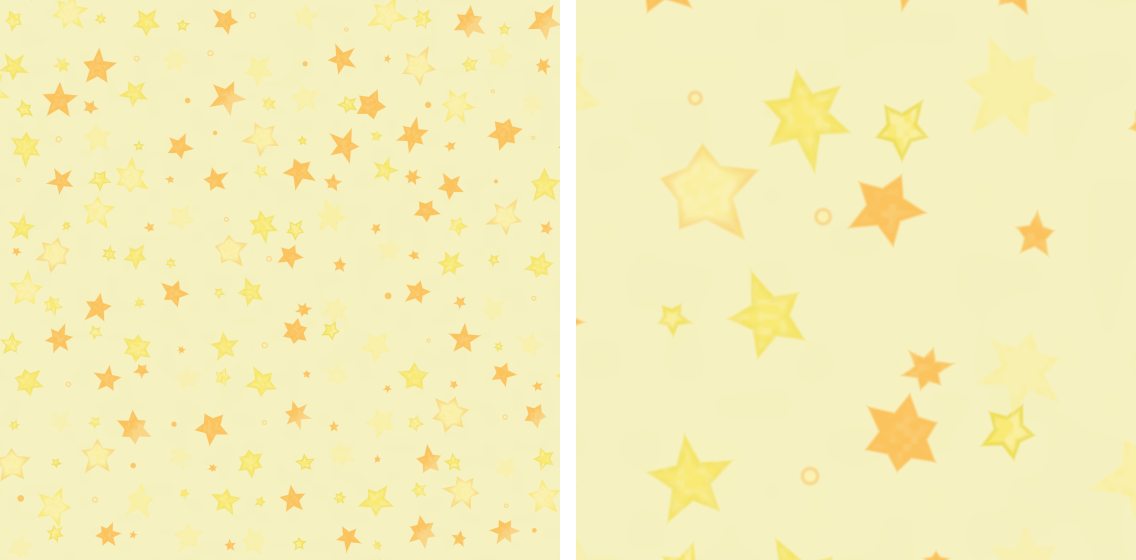
Left, the full canvas; right, a detail of the centre.
This pattern is drawn by a three.js fragment shader. Its source:

```glsl
#define CELLS 14.0
#define JITTER 0.25
#define EDGE 0.018
#define GRAIN 230.0
#define GRAIN_DEPTH 0.45
#define PAPER vec3(0.963, 0.945, 0.752)
#define ORANGE vec3(0.985, 0.765, 0.365)
#define PEACH vec3(0.975, 0.835, 0.52)
#define LEMON vec3(0.975, 0.915, 0.46)
#define CREAM vec3(0.98, 0.945, 0.69)
#define OLIVE vec3(0.90, 0.83, 0.24)

varying vec2 vUv;

const float TAU = 6.2831853;

float hash(vec2 p) {
  vec3 q = fract(vec3(p.xyx) * 0.1031);
  q += dot(q, q.yzx + 33.33);
  return fract((q.x + q.y) * q.z);
}

float valueNoise(vec2 p) {
  vec2 i = floor(p), f = fract(p);
  f = f * f * (3.0 - 2.0 * f);
  vec2 e = vec2(1.0, 0.0);
  return mix(mix(hash(i), hash(i + e.xy), f.x),
             mix(hash(i + e.yx), hash(i + e.xx), f.x), f.y);
}

// Signed distance to a star whose tips vary in length
float starDistance(vec2 p, float radius, float points, float inner, float turn, vec2 seed) {
  float wedge = TAU / points;
  float a = (atan(p.y, p.x) + turn * TAU) / wedge;
  float k = floor(a + 0.5);
  float tipLength = radius * mix(0.84, 1.2, hash(seed + 7.3 * (mod(k, points) + 1.0)));
  float bend = abs(a - k) * wedge;
  vec2 q = length(p) * vec2(cos(bend), sin(bend));
  vec2 tip = vec2(tipLength, 0.0);
  vec2 side = radius * inner * vec2(cos(0.5 * wedge), sin(0.5 * wedge)) - tip;
  return dot(q - tip, normalize(vec2(side.y, -side.x)));
}

float cover(float d) {
  return 1.0 - smoothstep(-EDGE, EDGE, d);
}

// Large stars: flat orange, gold-rimmed glow, speckled lemon or faded cream
vec3 paintLarge(vec3 base, vec2 p, vec2 seed, float grain) {
  float kind = hash(seed + 11.7);
  float vary = hash(seed + 23.1);
  bool glow = kind > 0.44 && kind < 0.64;
  float radius = glow ? mix(0.42, 0.51, vary) : mix(0.30, 0.43, vary);
  float points = hash(seed + 31.9) < 0.68 ? 5.0 : 6.0;
  float inner = mix(0.44, 0.54, hash(seed + 43.3)) + (points - 5.0) * 0.05;
  float d = starDistance(p, radius, points, inner, hash(seed + 57.7), seed);
  float rim = smoothstep(-0.09, 0.0, d);
  float heart = 1.0 - smoothstep(0.1, 0.85, length(p) / radius);
  vec3 ink;
  float alpha = 1.0;
  if (kind < 0.44) {
    float fade = step(0.36, kind) * smoothstep(-0.2, 0.3, p.x - p.y);
    ink = mix(ORANGE, PEACH, clamp(grain * GRAIN_DEPTH * (1.0 - rim) + fade, 0.0, 1.0));
  } else if (glow) {
    vec3 rimColor = mix(LEMON, PEACH, step(0.53, kind) * 0.8);
    ink = mix(rimColor, CREAM, clamp(heart * 1.2 + (1.0 - rim) * 0.5, 0.0, 1.0));
    ink = mix(ink, LEMON, grain * 0.25);
  } else if (kind < 0.81) {
    ink = mix(LEMON, CREAM, grain * GRAIN_DEPTH);
    ink = mix(ink, OLIVE, rim * 0.28);
  } else {
    ink = mix(CREAM, LEMON, 0.2 + 0.3 * rim * grain);
    alpha = mix(0.45, 0.9, vary);
  }
  return mix(base, ink, cover(d) * alpha);
}

// Small pieces: outlined lemon stars, orange stars, dots and rings
vec3 paintSmall(vec3 base, vec2 p, vec2 seed, float grain) {
  float kind = hash(seed + 11.7);
  float vary = hash(seed + 23.1);
  float points = hash(seed + 31.9) < 0.7 ? 5.0 : 6.0;
  if (kind > 0.72) {
    float radius = mix(0.05, 0.085, vary);
    float d = length(p) - radius;
    vec3 ink = kind > 0.86 ? mix(CREAM, PEACH, smoothstep(-0.045, -0.01, d)) : ORANGE;
    return mix(base, ink, cover(d) * 0.9);
  }
  bool lemon = kind < 0.50;
  float radius = lemon ? mix(0.12, 0.27, vary) : mix(0.09, 0.21, vary);
  float d = starDistance(p, radius, points, 0.53, hash(seed + 57.7), seed);
  float rim = smoothstep(-0.05, 0.0, d);
  vec3 ink = mix(ORANGE, PEACH, grain * 0.4);
  if (lemon) {
    ink = mix(LEMON, CREAM, grain * 0.7);
    ink = mix(ink, OLIVE, rim * mix(0.2, 0.7, hash(seed + 71.1)));
  }
  return mix(base, ink, cover(d));
}

void main() {
  vec2 grid = vUv * CELLS;
  float grain = smoothstep(0.3, 0.8, valueNoise(vUv * GRAIN));
  vec3 color = PAPER + 0.006 * (valueNoise(vUv * 40.0) - 0.5);

  // Large and small pieces alternate like a checkerboard to avoid crowding
  for (int y = -1; y <= 1; y++) {
    for (int x = -1; x <= 1; x++) {
      vec2 cell = floor(grid) + vec2(float(x), float(y));
      vec2 seed = cell + 19.0;
      vec2 jitter = vec2(hash(seed + 3.1), hash(seed + 5.9)) - 0.5;
      vec2 p = grid - cell - 0.5 - 2.0 * JITTER * jitter;
      bool large = mod(cell.x + cell.y, 2.0) < 0.5;
      color = large ? paintLarge(color, p, seed, grain) : paintSmall(color, p, seed, grain);
    }
  }
  gl_FragColor = vec4(color, 1.0);
}
```
